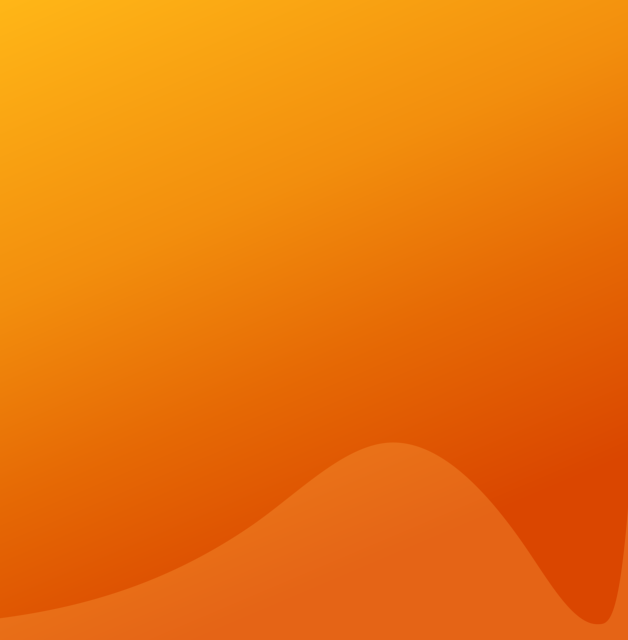
Reproduce this background procedurally as a Shadertoy shader.

```glsl
// Amber to burnt-orange diagonal gradient with a pale translucent wave along the bottom.

// Cubic Hermite arc between two knots, each (x, height, slope)
float arc(float x, vec3 a, vec3 b) {
    float w = b.x - a.x;
    float t = clamp((x - a.x) / w, 0.0, 1.0);
    float s = 1.0 - t;
    return s * s * ((1.0 + 2.0 * t) * a.y + t * w * a.z)
         + t * t * ((1.0 + 2.0 * s) * b.y - s * w * b.z);
}

// Height of the wave crest at x
float waveHeight(float x) {
    vec3 start  = vec3(0.0, 0.034, 0.128);
    vec3 rise   = vec3(0.398, 0.177, 0.668);
    vec3 crest  = vec3(0.626, 0.3086, 0.0);
    vec3 fall   = vec3(0.8355, 0.147, -1.424);
    vec3 trough = vec3(0.951, 0.0247, 0.0);
    if (x < rise.x)   return arc(x, start, rise);
    if (x < crest.x)  return arc(x, rise, crest);
    if (x < fall.x)   return arc(x, crest, fall);
    if (x < trough.x) return arc(x, fall, trough);
    // Steep upsweep at the right border
    return trough.y + 0.181 * pow((x - trough.x) / 0.049, 3.2);
}

// Four-stop colour ramp
vec3 sunsetRamp(float t) {
    vec3 color = mix(vec3(1.0, 0.715, 0.09), vec3(0.95, 0.555, 0.05), clamp(t / 0.34, 0.0, 1.0));
    color = mix(color, vec3(0.902, 0.415, 0.018), clamp((t - 0.34) / 0.21, 0.0, 1.0));
    return mix(color, vec3(0.853, 0.273, 0.0), clamp((t - 0.55) / 0.25, 0.0, 1.0));
}

void mainImage(out vec4 fragColor, in vec2 fragCoord) {
    vec2 uv = fragCoord / iResolution.xy;
    float pixel = 1.0 / iResolution.y;

    // Background runs from the top left to the bottom right
    vec3 color = sunsetRamp(dot(vec2(uv.x, 1.0 - uv.y), vec2(0.294, 0.706)));

    // Wave, with its edge width corrected for slope
    float slope = (waveHeight(uv.x + 0.001) - waveHeight(uv.x - 0.001)) / 0.002;
    float edge = (waveHeight(uv.x) - uv.y) / sqrt(1.0 + slope * slope);
    float cover = smoothstep(-0.8 * pixel, 0.8 * pixel, edge);
    color = mix(color, vec3(1.0, 0.67, 0.29), 0.3 * cover);

    fragColor = vec4(color, 1.0);
}
```
